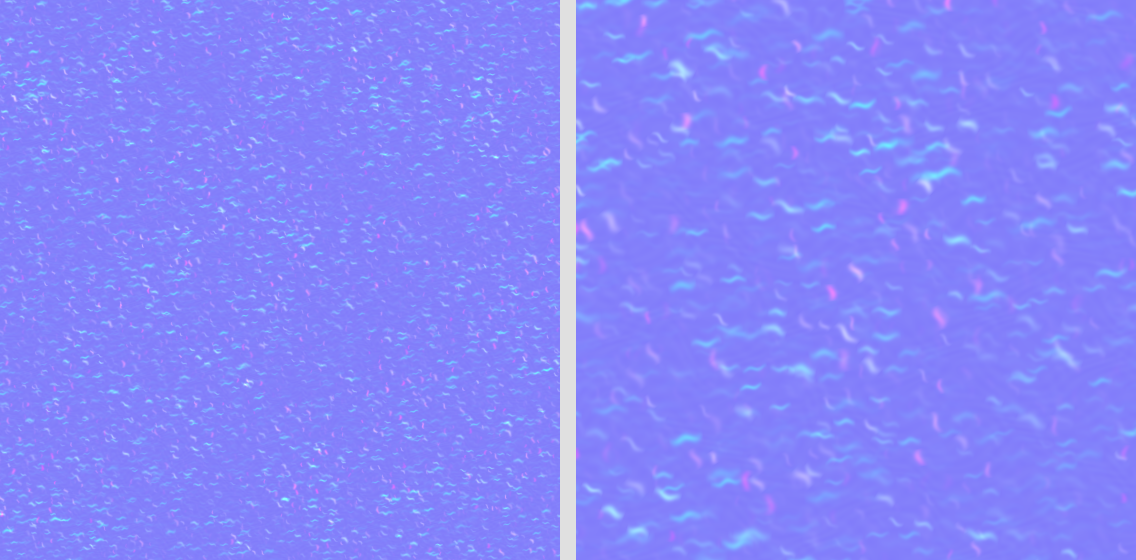
Left: the whole. Right: its middle third, enlarged.
Give the GLSL for this texture map, as a three.js fragment shader.

```glsl
varying vec2 vUv;

vec3 hash3(vec2 p) {
  vec3 q = fract(vec3(p.xyx) * vec3(0.1031, 0.1030, 0.0973));
  q += dot(q, q.yxz + 33.33);
  return fract((q.xxy + q.yzz) * q.zyx);
}

// Slow variation that gathers the ridges into patches
float patches(vec2 p) {
  float s = sin(p.x * 9.0 + 2.0 * sin(p.y * 7.0 + 1.0));
  s += sin(p.y * 17.0 - p.x * 6.0 + 1.5 * sin(p.x * 13.0));
  s += sin(p.x * 31.0 + p.y * 23.0 + 2.0 * sin(p.y * 19.0));
  return 1.0 + 0.15 * s;
}

// Fine uneven grain from bent sines
float grain(vec2 p) {
  vec2 q = p + 0.006 * sin(p.yx * vec2(83.0, 61.0) + 2.0 * sin(p * 47.0));
  float s = sin(q.x * 310.0 + q.y * 540.0 + 2.0 * sin(q.x * 173.0));
  s += sin(q.y * 790.0 - q.x * 270.0 + 2.0 * sin(q.y * 211.0 + q.x * 97.0));
  return 0.5 * s;
}

// Slope of one layer of short wavy ridges, one ridge per cell
vec2 ridges(vec2 p, float seed) {
  vec2 grid = vec2(40.0, 70.0);
  vec2 cell = floor(p * grid);
  vec2 slope = vec2(0.0);
  for (int j = -1; j <= 1; j++) {
    for (int i = -1; i <= 1; i++) {
      vec2 id = cell + vec2(float(i), float(j));
      vec3 place = hash3(id + seed);
      vec3 form = hash3(id + seed + 157.3);

      // Mostly flat, some falling to the right, a few steep and short
      float angle = mix(0.2, -1.85, form.x * form.x);
      vec2 along = vec2(cos(angle), sin(angle));
      vec2 normal = vec2(-along.y, along.x);
      vec2 d = p - (id + place.xy) / grid;
      float a = dot(d, along);
      float b = dot(d, normal);
      b += 14.0 * a * a * (form.y - 0.5) + 0.0011 * sin(a * 420.0 + form.z * 6.28);

      float reach = mix(0.015, 0.007, form.x) * mix(0.7, 1.0, form.y);
      float taper = max(0.0, 1.0 - a * a / (reach * reach));
      float width = mix(0.0019, 0.0029, form.z);
      float strength = 0.022 + 0.32 * pow(place.z, 5.0);
      slope += normal * strength * taper * exp(-b * b / (width * width));
    }
  }
  return slope;
}

void main() {
  vec2 slope = ridges(vUv, 11.0);
  slope += ridges(vUv * 1.13 + 3.7, 71.0);
  slope += 0.8 * ridges(vUv * 1.5 + 8.1, 233.0);
  slope *= patches(vUv);

  // Pack the slope into red and green around the flat colour
  vec3 color = vec3(0.512, 0.497, 0.982);
  color.rg += slope + grain(vUv) * vec2(0.006, 0.010);
  color.b += 0.15 * length(slope);
  gl_FragColor = vec4(clamp(color, 0.0, 1.0), 1.0);
}
```
